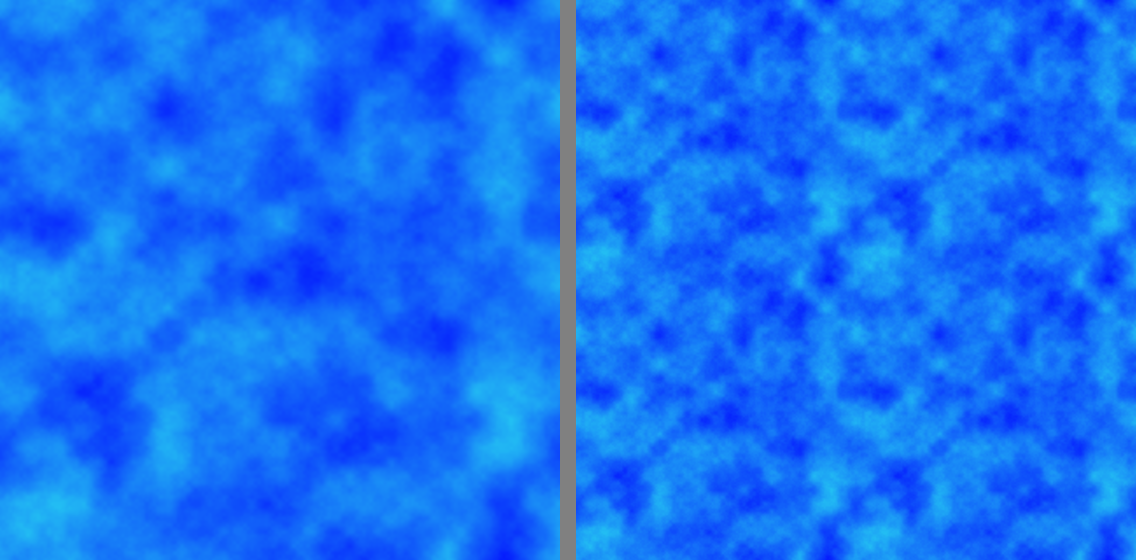
Left: one tile. Right: repeated 2 by 2.
Reproduce this texture procedurally as a WebGL 2 fragment shader.

```glsl
#version 300 es
precision highp float;
// Soft blue clouds: wrapping value noise summed over several octaves,
// then mapped onto a straight ramp from deep blue to bright cyan.
// Every octave has a whole number of cells, so the square tiles.

uniform vec2 u_resolution;
out vec4 fragColor;

const float BASE_CELLS = 10.0;   // noise cells across the tile, first octave
const int   OCTAVES    = 5;
const float GAIN       = 0.5;    // amplitude ratio between octaves
const float MEAN_TONE  = 0.445;  // average position on the colour ramp
const float CONTRAST   = 0.82;
const float SEED       = 17.0;
const vec3  DEEP_BLUE  = vec3(0.0, 0.0, 1.0);
const vec3  CYAN       = vec3(0.18, 1.0, 0.935);

float hash(vec2 p) {
    return fract(sin(dot(p, vec2(127.1, 311.7))) * 43758.5453);
}

// Value noise in 0..1 that repeats after `period` cells.
float wrappedNoise(vec2 p, float period, float seed) {
    vec2 cell = floor(p);
    vec2 f = p - cell;
    vec2 blend = f * f * (3.0 - 2.0 * f);
    vec2 lo = mod(cell, period);
    vec2 hi = mod(cell + 1.0, period);
    float bottom = mix(hash(lo + seed), hash(vec2(hi.x, lo.y) + seed), blend.x);
    float top = mix(hash(vec2(lo.x, hi.y) + seed), hash(hi + seed), blend.x);
    return mix(bottom, top, blend.y);
}

// Normalised octave sum, centred on zero.
float clouds(vec2 uv) {
    float sum = 0.0;
    float total = 0.0;
    float amplitude = 1.0;
    float cells = BASE_CELLS;
    for (int i = 0; i < OCTAVES; i++) {
        float seed = SEED * float(i + 1);
        sum += amplitude * (wrappedNoise(uv * cells, cells, seed) - 0.5);
        total += amplitude;
        amplitude *= GAIN;
        cells *= 2.0;
    }
    return sum / total;
}

void main() {
    vec2 uv = gl_FragCoord.xy / u_resolution;
    float tone = clamp(MEAN_TONE + CONTRAST * clouds(uv), 0.0, 1.0);
    fragColor = vec4(mix(DEEP_BLUE, CYAN, tone), 1.0);
}
```
